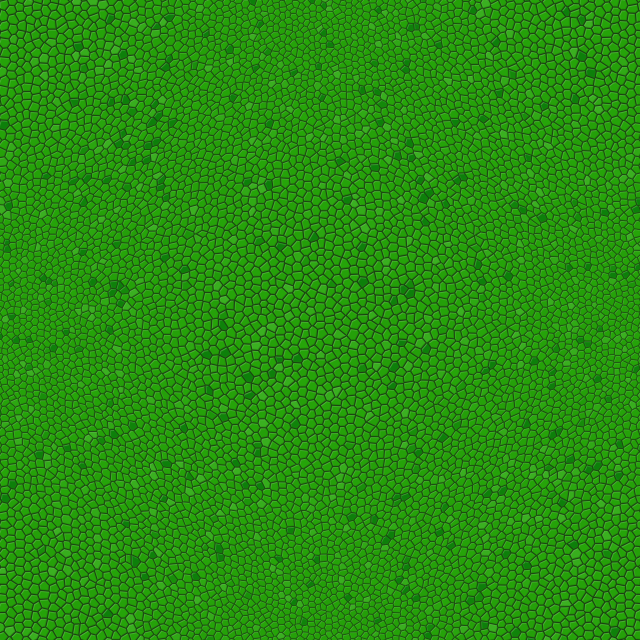
This texture is drawn by a WebGL 1 fragment shader. Its source:

```glsl
precision highp float;

uniform vec2 u_resolution;

const float TAU = 6.2831853;
const float CELLS = 84.0;             // mean cells across the canvas
const float SQUEEZE = 0.17;           // how much the cell size varies
const float ROW_ANGLE = 0.52;         // rows rise to the right
const vec2 SPACING = vec2(1.09, 0.92); // columns and rows of the honeycomb
const vec2 LIGHT = vec2(-0.64, 0.77);

const vec3 FACE = vec3(0.145, 0.635, 0.035);
const vec3 PALE_FACE = vec3(0.23, 0.69, 0.13);
const vec3 DEEP_FACE = vec3(0.05, 0.50, 0.04);
const vec3 HIGHLIGHT = vec3(0.43, 0.76, 0.36);
const vec3 SHADE = vec3(0.11, 0.49, 0.02);
const vec3 GROOVE = vec3(0.10, 0.23, 0.07);

float hash(vec2 p) {
  return fract(sin(dot(p, vec2(127.1, 311.7))) * 43758.5453);
}

vec2 hash2(vec2 p) {
  return vec2(hash(p), hash(p + 57.3));
}

vec2 rotate(vec2 p, float angle) {
  float c = cos(angle), s = sin(angle);
  return vec2(c * p.x - s * p.y, s * p.x + c * p.y);
}

// Canvas axes to diagonal axes; the same call turns them back.
vec2 diagonal(vec2 p) {
  return vec2(p.x + p.y, p.x - p.y) * 0.70710678;
}

// Jittered point of a honeycomb with staggered rows.
vec2 cellPoint(vec2 id, float jitter) {
  vec2 stagger = vec2(0.5 * mod(id.y, 2.0), 0.0);
  return (id + stagger + jitter * hash2(id)) * SPACING;
}

// Edge distance in x, outward edge normal in yz, random cell value in w.
vec4 cellEdge(vec2 p, float jitter) {
  vec2 base = floor(p / SPACING);
  vec2 nearest = vec2(0.0), second = vec2(0.0), nearestId = base;
  float d1 = 100.0, d2 = 100.0;
  for (int j = -2; j <= 2; j++) {
    for (int i = -2; i <= 2; i++) {
      vec2 id = base + vec2(float(i), float(j));
      vec2 toPoint = cellPoint(id, jitter) - p;
      float d = dot(toPoint, toPoint);
      if (d < d1) {
        d2 = d1;
        second = nearest;
        d1 = d;
        nearest = toPoint;
        nearestId = id;
      } else if (d < d2) {
        d2 = d;
        second = toPoint;
      }
    }
  }
  vec2 normal = normalize(second - nearest);
  float edge = dot(0.5 * (nearest + second), normal);
  return vec4(edge, normal, hash(nearestId + 19.7));
}

vec3 faceColor(float pick) {
  vec3 color = FACE * (0.98 + 0.04 * fract(pick * 17.0));
  color = mix(color, DEEP_FACE, 1.0 - smoothstep(0.015, 0.05, pick));
  return mix(color, PALE_FACE, smoothstep(0.88, 1.0, pick));
}

vec3 scales(vec2 uv) {
  // Broad even centre and corners; finer cells along a diamond between them.
  vec2 p = uv - 0.5;
  vec2 phase = TAU * 1.41421356 * diagonal(p);
  vec2 shift = sin(phase) - 0.125 * sin(2.0 * phase);
  vec2 warped = p - SQUEEZE * diagonal(shift) / (TAU * 1.41421356);
  float density = 0.5 - 0.25 * dot(cos(phase), vec2(1.0));

  vec4 cell = cellEdge(rotate(warped * CELLS, -ROW_ANGLE), 0.6);
  float lit = dot(rotate(cell.yz, ROW_ANGLE), LIGHT);
  float relief = mix(1.0, 0.82, density);

  // Bevelled face, then the dark groove around it.
  float bevel = (1.0 - smoothstep(0.08, 0.24, cell.x)) * relief;
  float groove = (1.0 - smoothstep(0.015, 0.11, cell.x)) * relief;
  vec3 color = faceColor(cell.w);
  color = mix(color, HIGHLIGHT, 0.75 * bevel * max(lit, 0.0));
  color = mix(color, SHADE, 0.8 * bevel * max(-lit, 0.0));
  return mix(color, GROOVE, groove);
}

void main() {
  // Four samples per pixel smooth the fine grooves.
  float side = min(u_resolution.x, u_resolution.y);
  vec3 sum = vec3(0.0);
  for (int j = 0; j < 2; j++) {
    for (int i = 0; i < 2; i++) {
      vec2 offset = (vec2(float(i), float(j)) - 0.5) * 0.5;
      sum += scales((gl_FragCoord.xy + offset) / side);
    }
  }
  gl_FragColor = vec4(sum * 0.25, 1.0);
}
```
